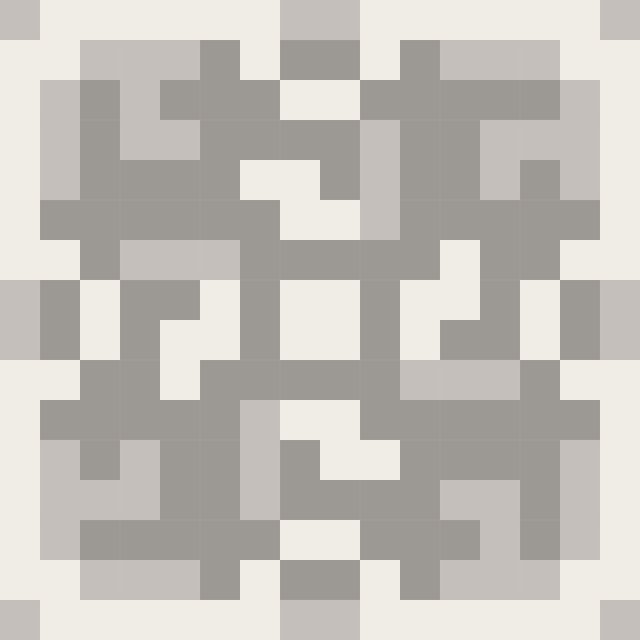
A Shadertoy shader for this pattern:

```glsl
// A square quilt of dark grey blocks with pale and mid grey cut-outs, turning in four quarters.

const vec3 PAPER = vec3(0.942, 0.926, 0.902);
const vec3 MID   = vec3(0.768, 0.749, 0.733);
const vec3 DARK  = vec3(0.612, 0.596, 0.580);
const float CELLS = 16.0;          // cells across the canvas
const float SEAM_WIDTH = 0.015;    // half width of a seam, in cells
const float SEAM_STRENGTH = 0.05;

// Smooth coverage of a rectangle given by its first corner and size, in cells
float block(vec2 p, vec2 corner, vec2 size, float pixel) {
    vec2 inside = 0.5 * size - abs(p - corner - 0.5 * size);
    vec2 cover = clamp(0.5 + inside / pixel, 0.0, 1.0);
    return cover.x * cover.y;
}

// Turn any quarter of the canvas onto the upper left one
vec2 foldQuarter(vec2 p) {
    if (p.x > 0.0) return p.y > 0.0 ? -p : vec2(p.y, -p.x);
    return p.y > 0.0 ? vec2(-p.y, p.x) : p;
}

void mainImage(out vec4 fragColor, in vec2 fragCoord) {
    float side = min(iResolution.x, iResolution.y);
    float pixel = CELLS / side;
    vec2 centred = (fragCoord - 0.5 * iResolution.xy) * pixel;
    centred.y = -centred.y;

    // Quarter coordinates run from the outer corner (0) to the centre (8)
    vec2 q = foldQuarter(centred) + 0.5 * CELLS;
    vec2 m = vec2(max(q.x, q.y), min(q.x, q.y)); // mirrored on the diagonal

    // Pale frame and the cut-outs shared by both sides of the diagonal
    float pale = block(m, vec2(-1.0), vec2(10.0, 2.0), pixel);
    pale = max(pale, block(m, vec2(1.0), vec2(1.0), pixel));
    pale = max(pale, block(m, vec2(6.0, 1.0), vec2(1.0), pixel));
    pale = max(pale, block(m, vec2(7.0, 2.0), vec2(2.0, 1.0), pixel));
    pale = max(pale, block(m, vec2(7.0, 5.0), vec2(2.0, 1.0), pixel));
    pale = max(pale, block(m, vec2(7.0), vec2(2.0), pixel));

    // One-sided pale arm, giving the stepped shapes their spin
    pale = max(pale, block(q, vec2(6.0, 4.0), vec2(2.0, 1.0), pixel));

    // Mid grey bars, hooks and border marks
    float mid = block(m, vec2(-1.0), vec2(2.0), pixel);
    mid = max(mid, block(m, vec2(7.0, -1.0), vec2(2.0), pixel));
    mid = max(mid, block(m, vec2(2.0, 1.0), vec2(3.0, 1.0), pixel));
    mid = max(mid, block(q, vec2(3.0, 1.0), vec2(1.0, 3.0), pixel));
    mid = max(mid, block(q, vec2(3.0), vec2(2.0, 1.0), pixel));
    mid = max(mid, block(q, vec2(3.0, 6.0), vec2(3.0, 1.0), pixel));

    vec3 color = mix(DARK, PAPER, pale);
    color = mix(color, MID, mid);

    // Faint seams between tiles of two by two cells
    vec2 toSeam = abs(mod(q, 2.0) - 1.0);
    float seam = clamp(0.5 + (SEAM_WIDTH - min(toSeam.x, toSeam.y)) / pixel, 0.0, 1.0);
    color = mix(color, PAPER, SEAM_STRENGTH * seam);

    fragColor = vec4(color, 1.0);
}
```
